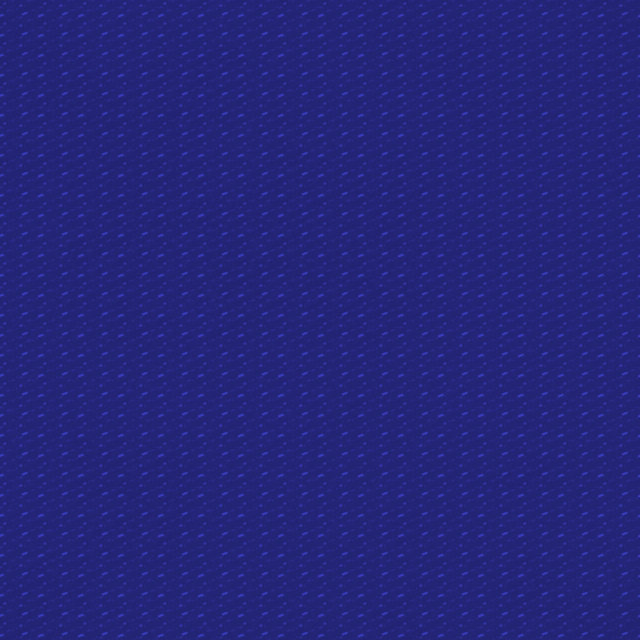
This texture is drawn by a three.js fragment shader. Its source:

```glsl
#define REPEATS 32.0
#define RIB_SLOPE 0.5
#define MARKS 10
#define DASH_LENGTH 0.0030
#define MARK_RADIUS 0.0030
#define DASH_SLOPE 0.38
#define JITTER 0.26
#define RIB_LIFT 0.05
#define GRAIN 0.12
#define PATCHES 0.02
#define CLOTH vec3(0.134, 0.139, 0.452)
#define GLINT vec3(0.222, 0.232, 0.735)

varying vec2 vUv;

float hash(vec2 p) {
  vec3 q = fract(vec3(p.xyx) * 0.1031);
  q += dot(q, q.yzx + 33.33);
  return fract((q.x + q.y) * q.z);
}

// Value noise that wraps after a whole number of cells
float wrapNoise(vec2 uv, vec2 cells) {
  vec2 p = uv * cells;
  vec2 i = floor(p);
  vec2 f = fract(p);
  f = f * f * (3.0 - 2.0 * f);
  vec2 a = mod(i, cells);
  vec2 b = mod(i + 1.0, cells);
  return mix(mix(hash(a), hash(vec2(b.x, a.y)), f.x),
             mix(hash(vec2(a.x, b.y)), hash(b), f.x), f.y);
}

// Soft slanted dash; zero length gives a dot
float dash(vec2 p, float halfLength, float radius) {
  vec2 axis = normalize(vec2(1.0, DASH_SLOPE));
  float along = clamp(dot(p, axis), -halfLength, halfLength);
  return 1.0 - smoothstep(0.1 * radius, radius, length(p - axis * along));
}

// Specks on two strands per rib; the first speck of each strand is bright
float glints(vec2 p) {
  float light = 0.0;
  for (int i = 0; i < MARKS; i++) {
    float k = float(i);
    float strand = mod(k, 2.0);
    float strong = 1.0 - step(2.0, k);
    float chance = hash(vec2(k * 3.0 + 1.0, 5.0));
    vec2 center = vec2((k + 0.4 + strand) / float(MARKS), 0.5 * strand + 0.2);
    center.y += (1.0 - strong) * JITTER * (hash(vec2(k + 31.0, 9.0)) - 0.5);

    // Nearest copy in sheared cells, then back to canvas units
    vec2 d = p - center;
    vec2 id = floor(d + 0.5);
    d -= id;
    d = vec2(d.x, d.y + RIB_SLOPE * d.x) / REPEATS;

    // Neighbouring columns alternate long and short marks
    float column = mod(id.x + strand, 2.0);
    float level = mix(0.12 + 0.32 * chance, 1.0 - 0.2 * column, strong);
    float longMark = mix(0.6 * step(0.6, chance), 1.0 - 0.8 * column, strong);
    float size = MARK_RADIUS * mix(0.85, 1.0, strong);
    light = max(light, level * dash(d, DASH_LENGTH * longMark, size));
  }
  return light;
}

void main() {
  vec2 sheared = vec2(vUv.x, vUv.y - RIB_SLOPE * vUv.x);
  vec2 p = sheared * REPEATS;

  // Twill ribs and thread grain along them
  float rib = 0.5 + 0.5 * cos(6.28318 * (p.y - 0.3));
  float grain = wrapNoise(sheared, REPEATS * vec2(6.0, 8.0)) - 0.5;
  float lift = RIB_LIFT * rib + GRAIN * grain;

  // Faint uneven dye
  float dye = wrapNoise(vUv, vec2(5.0)) + 0.5 * wrapNoise(vUv, vec2(11.0)) - 0.75;

  float light = clamp(lift + glints(p), 0.0, 1.0);
  vec3 color = mix(CLOTH, GLINT, light) * (1.0 + PATCHES * dye);
  gl_FragColor = vec4(color, 1.0);
}
```
